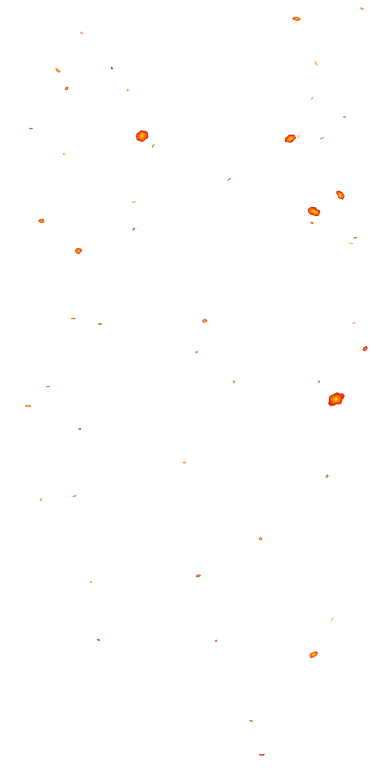
Give the GLSL for this pattern, as a Shadertoy shader.

```glsl
// Sparse glowing embers of many sizes scattered over a white ground.

const int EMBER_COUNT = 52;
const vec3 GROUND = vec3(1.0);
const vec3 CHAR = vec3(0.26, 0.02, 0.06);
const vec3 RED = vec3(0.86, 0.10, 0.02);
const vec3 ORANGE = vec3(1.0, 0.46, 0.02);
const vec3 YELLOW = vec3(1.0, 0.88, 0.12);

vec2 hash2(vec2 p) {
    vec3 q = fract(p.xyx * vec3(0.1031, 0.1030, 0.0973));
    q += dot(q, q.yzx + 33.33);
    return fract((q.xx + q.yz) * q.zy);
}

float cornerSlope(vec2 cell, vec2 corner, vec2 f) {
    float angle = 6.2832 * hash2(cell + corner).x;
    return dot(vec2(cos(angle), sin(angle)), f - corner);
}

// Gradient noise, roughly -0.7 to 0.7
float gradientNoise(vec2 p) {
    vec2 cell = floor(p), f = p - cell;
    vec2 u = f * f * f * (f * (f * 6.0 - 15.0) + 10.0);
    float low = mix(cornerSlope(cell, vec2(0, 0), f), cornerSlope(cell, vec2(1, 0), f), u.x);
    float high = mix(cornerSlope(cell, vec2(0, 1), f), cornerSlope(cell, vec2(1, 1), f), u.x);
    return mix(low, high, u.y);
}

vec2 rotate(vec2 p, float angle) {
    float c = cos(angle), s = sin(angle);
    return vec2(c * p.x + s * p.y, c * p.y - s * p.x);
}

// Charred rim through red and orange to a yellow core
vec3 heatColor(float heat) {
    vec3 color = mix(CHAR, RED, smoothstep(0.0, 0.25, heat));
    color = mix(color, ORANGE, smoothstep(0.25, 0.6, heat));
    return mix(color, YELLOW, smoothstep(0.6, 1.05, heat));
}

// Colour and coverage of one ember, centred on the origin
vec4 ember(vec2 p, vec2 halfSize, float temperature, float seed, float pixel) {
    vec2 q = p / halfSize;
    float wobble = 0.32 * gradientNoise(q * 1.3 + seed * 7.3);
    float radial = length(q) + wobble;
    float slope = length(q / halfSize) / max(length(q), 0.001);
    float edge = (radial - 1.0) / max(slope, 1.0);
    float coverage = clamp(0.5 - edge / pixel, 0.0, 1.0);

    float depth = clamp(1.0 - radial, 0.0, 1.0);
    float mottle = 0.22 * gradientNoise(p * 260.0 + seed * 3.1);
    return vec4(heatColor(temperature + 0.8 * depth + mottle), coverage);
}

void mainImage(out vec4 fragColor, in vec2 fragCoord) {
    float pixel = 1.0 / iResolution.x;
    vec2 p = fragCoord * pixel;
    float canvasHeight = iResolution.y * pixel;
    vec3 color = GROUND;

    for (int i = 0; i < EMBER_COUNT; i++) {
        float rank = float(i);
        vec2 place = hash2(vec2(rank, 11.0));
        vec2 form = hash2(vec2(rank, 27.0));
        vec2 glow = hash2(vec2(rank, 43.0));

        // A few large embers, then a long tail of specks
        float radius = 0.0025 + 0.0150 * exp(-0.17 * rank);
        vec2 center = vec2(pow(place.x, 1.15), place.y * canvasHeight);
        vec2 offset = p - center;
        if (dot(offset, offset) > 16.0 * radius * radius) continue;

        // Small embers are slivers, mostly lying near the horizontal
        float slender = smoothstep(2.0, 14.0, rank);
        float stretch = 1.0 + form.x * mix(0.3, 0.95, slender);
        float lean = 2.0 * form.y - 1.0;
        float angle = lean * (0.4 + 0.9 * lean * lean);
        vec2 halfSize = radius * vec2(stretch, 1.0 / stretch);

        // The smallest specks cool towards char and fade
        float speck = smoothstep(34.0, 50.0, rank);
        float temperature = mix(0.24, mix(0.05, 0.55, glow.x), slender) - 0.25 * speck;
        float opacity = 1.0 - 0.65 * speck * glow.y;

        vec4 layer = ember(rotate(offset, angle), halfSize, temperature, rank, pixel);
        color = mix(color, layer.rgb, layer.a * opacity);
    }
    fragColor = vec4(color, 1.0);
}
```
